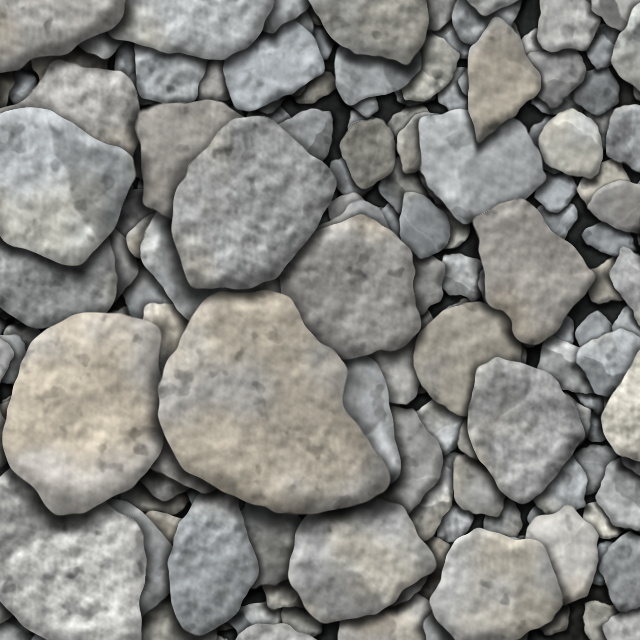
Reproduce this texture procedurally as a Shadertoy shader.

```glsl
// A pile of grey quarry stones: large slabs on the left, rubble on the right.
#define LAYERS 5
#define SIDES 7
#define SMALLEST_CELL 0.075
#define CELL_GROWTH 1.43
#define CORNER_SHARPNESS 15.0
#define BEVEL 0.24
#define BRIGHTNESS 0.68
#define GRAIN 0.55
#define SHADOW_FLOOR 0.22
#define COOL_GREY vec3(0.965, 1.0, 1.02)
#define WARM_GREY vec3(1.03, 1.0, 0.955)
#define LIGHT normalize(vec3(-0.35, 0.6, 0.78))

float hash(vec2 p) {
    return fract(sin(dot(p, vec2(127.1, 311.7))) * 43758.5453);
}

vec2 hash2(vec2 p) {
    return vec2(hash(p), hash(p + 37.7));
}

float noise(vec2 p) {
    vec2 i = floor(p), f = fract(p);
    f = f * f * (3.0 - 2.0 * f);
    float low = mix(hash(i), hash(i + vec2(1, 0)), f.x);
    float high = mix(hash(i + vec2(0, 1)), hash(i + vec2(1, 1)), f.x);
    return mix(low, high, f.y);
}

float fbm(vec2 p) {
    float sum = 0.0, amp = 0.57;
    for (int i = 0; i < 3; i++) {
        sum += amp * noise(p);
        p = mat2(1.6, 1.2, -1.2, 1.6) * p + 5.3;
        amp *= 0.5;
    }
    return sum;
}

// Brightness change of a bumpy surface lit from the side
float relief(vec2 p) {
    return fbm(p) - fbm(p + 0.5 * normalize(LIGHT.xy));
}

mat2 rotation(float a) {
    return mat2(cos(a), sin(a), -sin(a), cos(a));
}

// Soft convex polygon of about unit radius: x = distance, yz = gradient
vec3 stoneShape(vec2 p, vec2 seed) {
    float total = 0.0;
    vec2 slope = vec2(0.0);
    for (int i = 0; i < SIDES; i++) {
        vec2 h = hash2(seed + float(i) * 3.17);
        float a = 6.2832 * (float(i) + 0.75 * (h.x - 0.5)) / float(SIDES);
        vec2 n = vec2(cos(a), sin(a));
        float w = exp(CORNER_SHARPNESS * (dot(p, n) - mix(0.78, 1.08, h.y)));
        total += w;
        slope += w * n;
    }
    return vec3(log(total) / CORNER_SHARPNESS, slope / total);
}

// Tilted faces meeting at a ridge, with a bevel falling off to the rim
float stoneLight(vec2 p, vec2 grad, float d, vec2 seed, float rough) {
    vec2 tiltA = (hash2(seed + 11.0) - 0.5) * 0.55;
    vec2 tiltB = (hash2(seed + 23.0) - 0.5) * 1.1;
    float a = 6.2832 * hash(seed + 31.0);
    float ridge = dot(p, vec2(cos(a), sin(a))) - 0.25 + 0.35 * (rough - 0.5);
    vec2 tilt = mix(tiltA, tiltB, smoothstep(-0.05, 0.05, ridge));
    float bevel = smoothstep(-BEVEL, 0.0, d + 0.3 * (rough - 0.5));
    vec3 normal = normalize(vec3(mix(tilt, grad * 0.85, bevel), 1.0));
    float worn = 0.05 * exp(-ridge * ridge * 400.0);
    return 0.45 + 0.7 * max(dot(normal, LIGHT), 0.0) + worn;
}

void mainImage(out vec4 fragColor, in vec2 fragCoord) {
    vec2 uv = fragCoord / iResolution.y;
    float soft = max(1.0 / iResolution.y, 0.0015);
    vec3 col = vec3(0.15, 0.157, 0.157);
    vec2 topSeed = vec2(0.0);
    float cell = SMALLEST_CELL;

    // Stack the stones from gravel up to slabs
    for (int layer = 0; layer < LAYERS; layer++) {
        float rank = float(layer) / float(LAYERS - 1);
        vec2 g = uv / cell + float(layer) * 7.31;
        vec2 warp = vec2(fbm(g * 3.2), fbm(g * 3.2 + 19.0)) - 0.5;
        float rough = fbm(g * 5.0 + 41.0);

        for (int k = 0; k < 9; k++) {
            vec2 id = floor(g) + vec2(k % 3, k / 3) - 1.0;
            vec2 seed = id + float(layer) * 17.3;
            vec2 center = id + 0.5 + 0.42 * (hash2(seed) - 0.5);
            float x = (center.x - float(layer) * 7.31) * cell;
            float slabs = mix(0.8, 0.17, smoothstep(0.45, 0.62, x));
            if (hash(seed + 5.0) > mix(0.96, slabs, rank)) continue;

            // Place, turn and stretch one stone
            float radius = mix(0.46, 0.63, hash(seed + 7.0));
            vec2 stretch = vec2(1.0, 1.0 / mix(0.68, 1.0, hash(seed + 9.0)));
            mat2 turn = rotation(6.2832 * hash(seed + 13.0));
            vec2 p = turn * (g - center + 0.17 * warp) * stretch / radius;
            vec3 shape = stoneShape(p, seed);
            vec2 grad = (shape.yz * stretch) * turn;
            grad /= max(length(grad), 0.6);
            float d = shape.x * radius * cell;

            // Contact shadow, heavier below the stone
            float reach = 0.004 + 0.08 * cell;
            float open = smoothstep(-0.3 * reach, reach, d + 0.4 * reach * grad.y);
            col *= mix(SHADOW_FLOOR, 1.0, open);

            // Stone body
            float shade = stoneLight(p, grad, shape.x, seed, rough);
            float tone = BRIGHTNESS * mix(0.86, 1.12, hash(seed + 17.0));
            float warmth = hash(seed + 19.0) * mix(0.5, 1.0, rank);
            vec3 stone = shade * tone * mix(0.93, 1.0, rank) * mix(COOL_GREY, WARM_GREY, warmth);
            float cover = 1.0 - smoothstep(-soft, soft, d);
            col = mix(col, stone, cover);
            if (d < 0.0) topSeed = seed;
        }
        cell *= CELL_GROWTH;
    }

    // Rough surface: stains, bumps, grit and dark pits
    vec2 q = uv + 3.0 * hash2(topSeed + 29.0);
    float coarse = mix(0.6, 1.3, hash(topSeed + 43.0));
    float stain = fbm(q * 9.0);
    float bumps = 0.35 * relief(q * 16.0) + GRAIN * relief(q * 52.0);
    float grit = 0.26 * (fbm(q * 75.0) - 0.5);
    float pits = 0.2 * smoothstep(0.66, 0.8, fbm(q * 34.0 + 8.0));
    col *= 1.0 + 0.22 * (stain - 0.5) + coarse * (bumps + grit) - pits;
    col *= mix(vec3(1.0), vec3(1.03, 1.0, 0.94), smoothstep(0.5, 0.72, fbm(q * 6.0 + 2.0)));

    fragColor = vec4(clamp(col, 0.0, 1.0), 1.0);
}
```
